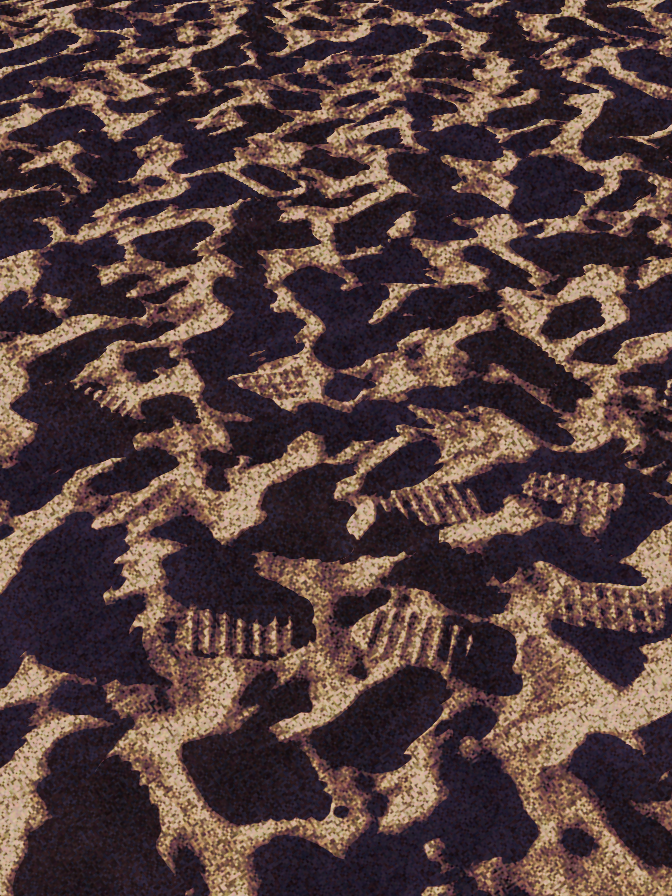
This texture is drawn by a Shadertoy shader. Its source:

```glsl
// Trampled sand under a low sun: shadowed hollows, lit crests and a few sole prints.

const float HORIZON = 1.6;          // height of the vanishing line, in canvas heights
const float DEPTH_SCALE = 1.8;
const float HOLLOWS = 8.0;          // hollows per canvas height in the foreground
const float SUN_SLOPE = 0.27;
const float SHADOW_REACH = 1.8;
const int SHADOW_STEPS = 15;

const vec3 SHADE_VIOLET = vec3(0.165, 0.122, 0.205);
const vec3 SHADE_BROWN = vec3(0.150, 0.100, 0.110);
const vec3 DUSK_SAND = vec3(0.39, 0.24, 0.26);
const vec3 WARM_SAND = vec3(0.52, 0.36, 0.28);
const vec3 GOLD_SAND = vec3(0.69, 0.56, 0.38);
const vec3 PALE_SAND = vec3(0.76, 0.66, 0.57);

vec3 hash3(vec2 p) {
    vec3 a = fract(p.xyx * vec3(0.1031, 0.1030, 0.0973));
    a += dot(a, a.yxz + 33.33);
    return fract((a.xxy + a.yzz) * a.zyx);
}

mat2 rotation(float angle) {
    return mat2(cos(angle), -sin(angle), sin(angle), cos(angle));
}

// Smooth coloured speckle, centred on zero.
vec3 grain(vec2 p) {
    vec2 id = floor(p), f = fract(p);
    f = f * f * (3.0 - 2.0 * f);
    vec3 low = mix(hash3(id), hash3(id + vec2(1, 0)), f.x);
    vec3 high = mix(hash3(id + vec2(0, 1)), hash3(id + vec2(1, 1)), f.x);
    return mix(low, high, f.y) - 0.5;
}

// Cellular bowls of uneven depth, joined by softened crests.
float bowls(vec2 p, float sharpness) {
    vec2 id = floor(p), f = fract(p);
    float sum = 0.0;
    for (int y = -1; y <= 1; y++)
    for (int x = -1; x <= 1; x++) {
        vec2 cell = vec2(x, y);
        vec3 r = hash3(id + cell + 50.0);
        vec2 d = cell + r.xy - f;
        sum += exp(-sharpness * (dot(d, d) + 0.35 * r.z));
    }
    return -log(sum) / sharpness;
}

// Presses flat, ribbed soles into the ground at middle distance.
float pressSoles(vec2 p, float ground, float spacing) {
    vec3 r = hash3(floor(p / spacing) + 81.0);
    vec2 c = (fract(p / spacing) - 0.5) * spacing - (r.xy - 0.5) * 0.6;
    c = rotation((r.x - 0.5) * 1.2) * c;
    vec2 e = c / vec2(0.72, 0.42);
    float sole = 1.0 - smoothstep(0.6, 1.0, length(e * e));
    float band = smoothstep(16.5, 17.5, p.y) * (1.0 - smoothstep(22.5, 24.0, p.y));
    float ribs = pow(0.5 + 0.5 * sin(c.x * 34.0 + 4.0 * c.y), 2.0);
    float bars = pow(0.5 + 0.5 * sin(c.y * 24.0), 2.0) * step(0.4, r.y);
    float tread = 0.46 + 0.055 * max(ribs, bars);
    return mix(ground, tread, 0.75 * sole * band * step(0.4, r.z));
}

float sandHeight(vec2 p) {
    vec2 w = p + 0.24 * sin(p.yx * 1.7 + vec2(0.3, 2.1))
               + 0.10 * sin(p.yx * 4.3 + vec2(1.9, 0.6));
    float h = bowls(w, 13.0) + 0.25 * bowls(w * 2.3 + 7.0, 9.0);
    h += 0.12 * sin(p.x * 0.9 + 1.0) * sin(p.y * 0.7);
    h += 0.010 * sin(w.x * 15.0 + 3.0 * sin(w.y * 6.0)) * sin(w.y * 12.0);
    return pressSoles(p, h, 2.1);
}

// Fraction of direct sun reaching the surface.
float sunVisibility(vec2 p, float h, vec2 sunDir) {
    float blocked = -1.0;
    for (int i = 1; i <= SHADOW_STEPS; i++) {
        float k = float(i) / float(SHADOW_STEPS);
        float t = SHADOW_REACH * k * k;
        blocked = max(blocked, sandHeight(p + sunDir * t) - h - t * SUN_SLOPE);
    }
    return 1.0 - smoothstep(0.0, 0.04, blocked);
}

vec3 sandColor(float light, vec3 shade) {
    vec3 c = mix(shade, DUSK_SAND, smoothstep(0.03, 0.25, light));
    c = mix(c, WARM_SAND, smoothstep(0.25, 0.46, light));
    c = mix(c, GOLD_SAND, smoothstep(0.46, 0.68, light));
    return mix(c, PALE_SAND, smoothstep(0.68, 0.90, light));
}

void mainImage(out vec4 fragColor, in vec2 fragCoord) {
    vec2 uv = fragCoord / iResolution.y;
    float middle = 0.5 * iResolution.x / iResolution.y;

    // Perspective ground plane
    float distanceScale = HORIZON / (HORIZON - uv.y);
    vec2 p = HOLLOWS * distanceScale * vec2(uv.x - middle, DEPTH_SCALE);

    // Low sun from the left and slightly behind
    vec2 sunDir = normalize(vec2(-0.9, 0.45));
    float h = sandHeight(p);
    float rise = (sandHeight(p + sunDir * 0.025) - h) / 0.025;
    float facing = clamp((SUN_SLOPE - rise) / 1.1, 0.0, 1.0);
    float crest = smoothstep(0.2, 0.8, h);
    float sun = sunVisibility(p, h, sunDir);
    float light = sun * (0.14 + 0.56 * facing + 0.24 * crest);

    // Grain breaks up both the lit sand and the shade
    vec3 speck = grain(rotation(0.6) * uv * 400.0);
    light *= 1.0 + 1.1 * speck.x;
    float patches = 0.15 * sin(p.x + 2.0 * sin(p.y * 0.6));
    float tint = smoothstep(0.3, 0.7, 0.5 + 0.8 * speck.y + patches);
    float skylight = 0.78 + 0.25 * crest + 0.2 * facing;
    vec3 shade = mix(SHADE_BROWN, SHADE_VIOLET, tint) * skylight;

    float contrast = mix(0.09, 0.20, sun);
    vec3 color = sandColor(light, shade) + contrast * (0.6 * speck.x + 0.5 * speck);
    fragColor = vec4(clamp(color, 0.0, 1.0), 1.0);
}
```
